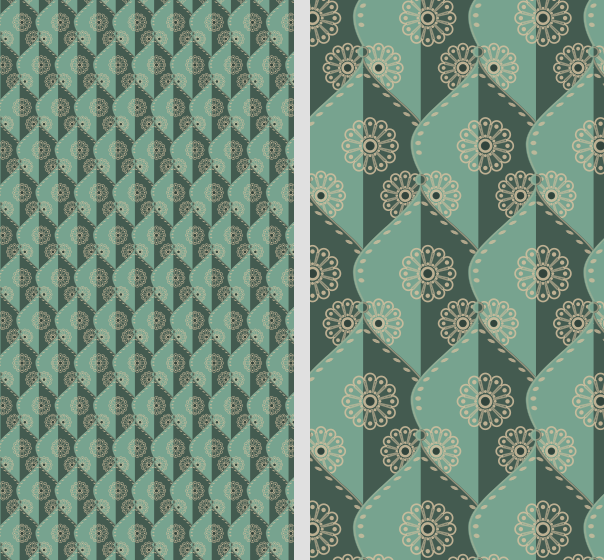
Left, the full canvas; right, a detail of the centre.
Give the GLSL for this pattern, as a Shadertoy shader.

```glsl
// Overlapping two-tone ogee scales with lace medallions and beaded edges.
#define ROWS 13.15        // scale rows down the canvas
#define COLUMN 0.902      // scale spacing across, in row heights
#define ORIGIN vec2(0.462, -0.21)
#define BELLY vec2(0.53, 0.72)   // widest half width, depth below the tip
#define MEDALLION 0.225   // main medallion radius
#define PETALS 12.0
#define THREAD 0.0065     // half width of a lace line
#define LIGHT vec3(0.465, 0.64, 0.56)
#define DARK vec3(0.265, 0.355, 0.315)
#define LACE vec3(0.83, 0.75, 0.62)

float pixelSize() { return ROWS / iResolution.y; }

float fill(float dist) { return clamp(0.5 - dist / pixelSize(), 0.0, 1.0); }

// Box-filtered line, so thin threads fade instead of growing.
float stroke(float dist, float halfWidth) {
    return fill(dist - halfWidth) - fill(dist + halfWidth);
}

// Half width of a scale at a depth below its tip.
float halfWidth(float depth) {
    float upper = smoothstep(0.0, BELLY.y, depth);
    float lower = 1.0 - smoothstep(BELLY.y, BELLY.y + 1.0, depth);
    float width = BELLY.x * (depth < BELLY.y ? upper : lower);
    return depth > BELLY.y ? max(width, 0.5 * COLUMN) : width;
}

// Positive outside the scale; a small knob crowns the tip.
float scaleDistance(vec2 p) {
    float body = (abs(p.x) - halfWidth(p.y)) / 1.3;
    return min(max(body, -p.y), length(p) - 0.045);
}

// Ring of looped petals; x is lace coverage, y is dark heart coverage.
vec2 medallion(vec2 p, float radius) {
    float r = length(p) / radius;
    if (r > 1.2) return vec2(0.0);
    float sector = 6.2831853 / PETALS;
    float angle = mod(atan(p.y, p.x) + 0.5 * sector, sector) - 0.5 * sector;
    vec2 q = r * vec2(cos(angle), abs(sin(angle)));

    float loopDist = abs(length(q - vec2(0.78, 0.0)) - 0.19) * radius;
    float sideDist = abs(q.y - 0.22 * q.x) * radius;
    float sides = stroke(sideDist, THREAD) * step(0.28, q.x) * step(q.x, 0.75);
    float loops = stroke(loopDist, THREAD) * step(0.72, q.x);
    float beads = fill((length(q - vec2(0.77, 0.0)) - 0.075) * radius);
    float innerBeads = fill((length(q - vec2(0.34, 0.0)) - 0.05) * radius);
    float hub = stroke(abs(r - 0.2) * radius, 0.01);
    float lace = max(max(max(loops, sides * 0.7), beads), max(innerBeads, hub));
    return vec2(lace, fill((r - 0.14) * radius));
}

// Small beads strung along the upper edge of a scale.
float beadTrim(vec2 p, float edge) {
    float spacing = 0.075;
    float along = (fract(p.y / spacing) - 0.5) * spacing;
    float beads = fill(length(vec2(edge + 0.045, along)) - 0.017);
    return beads * step(0.12, p.y) * step(p.y, BELLY.y + 0.1);
}

vec3 scaleColor(vec2 p, float edge) {
    float darkSide = fill(-p.x);
    vec3 color = mix(LIGHT, DARK, darkSide);

    // One whole medallion, and two half hidden by the row below.
    vec2 ornament = medallion(p - vec2(0.055, 0.735), MEDALLION);
    vec2 lowSide = vec2(abs(p.x) - 0.33, p.y - 1.125);
    ornament = max(ornament, medallion(lowSide, MEDALLION * 0.87));

    float trim = beadTrim(p, edge) * 0.75;
    float hem = stroke(abs(edge + 0.008), THREAD) * mix(0.3, 0.55, darkSide);
    hem *= step(p.y, 1.0);
    float lace = max(ornament.x * 0.85, max(trim, hem));
    color = mix(color, LACE, lace);
    return mix(color, DARK * 0.75, ornament.y);
}

void mainImage(out vec4 fragColor, in vec2 fragCoord) {
    // Row-height units, measured down from the top left.
    vec2 p = vec2(fragCoord.x, iResolution.y - fragCoord.y) * pixelSize();
    p -= ORIGIN;
    vec3 color = LIGHT;

    // Lower rows lie in front; within a row each scale covers its left one.
    for (int i = -1; i <= 1; i++) {
        float row = floor(p.y) + float(i);
        float x = p.x - 0.5 * COLUMN * mod(row, 2.0);
        float nearest = floor(x / COLUMN + 0.5);
        for (int j = -1; j <= 1; j++) {
            vec2 local = vec2(x - (nearest + float(j)) * COLUMN, p.y - row);
            float edge = scaleDistance(local);
            float cover = fill(edge);
            if (cover > 0.0) color = mix(color, scaleColor(local, edge), cover);
        }
    }
    fragColor = vec4(color, 1.0);
}
```
